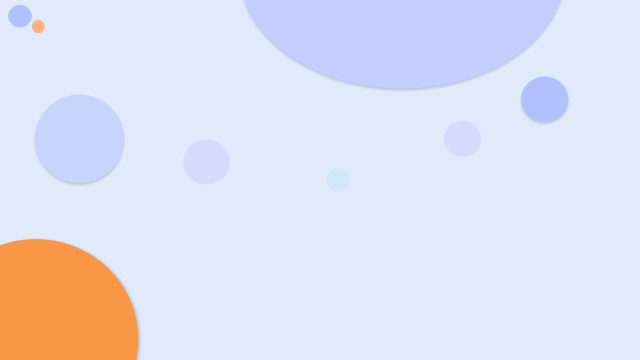
Reproduce this background procedurally as a Shadertoy shader.

```glsl
// Approximate signed distance to an axis-aligned ellipse
float ellipseDistance(vec2 p, vec2 radii) {
    float k = length(p / radii);
    return k * (k - 1.0) / max(length(p / (radii * radii)), 1e-4);
}

// Flat disc with a smooth edge, one pixel wide
vec3 paintDisc(vec3 base, vec2 p, vec2 center, vec2 radii, vec3 color) {
    float d = ellipseDistance(p - center, radii);
    return mix(base, color, clamp(0.5 - d * iResolution.y, 0.0, 1.0));
}

// Disc that casts a soft shadow, shifted by drop
vec3 paintRaisedDisc(vec3 base, vec2 p, vec2 center, vec2 radii, vec3 color, vec2 drop) {
    float d = ellipseDistance(p - center - drop, radii);
    float shadow = 0.4 * (1.0 - smoothstep(-0.007, 0.008, d));
    base = mix(base, vec3(0.52, 0.55, 0.62), shadow);
    return paintDisc(base, p, center, radii, color);
}

void mainImage(out vec4 fragColor, in vec2 fragCoord) {
    vec2 p = fragCoord / iResolution.y;

    vec3 paleBlue = vec3(0.878, 0.918, 0.982);
    vec3 periwinkle = vec3(0.769, 0.804, 1.0);
    vec3 skyBlue = vec3(0.686, 0.761, 1.0);
    vec3 softBlue = vec3(0.780, 0.835, 0.988);
    vec3 lilac = vec3(0.839, 0.859, 0.984);
    vec3 iceBlue = vec3(0.820, 0.906, 0.980);
    vec3 orange = vec3(0.976, 0.592, 0.275);
    vec3 peach = vec3(1.0, 0.690, 0.490);
    vec2 dropDown = vec2(0.0, -0.005);

    vec3 color = paleBlue;

    // Faint flat discs across the middle
    color = paintDisc(color, p, vec2(0.574, 0.550), vec2(0.0650, 0.0625), lilac);
    color = paintDisc(color, p, vec2(1.285, 0.6145), vec2(0.0520, 0.0495), lilac);
    color = paintDisc(color, p, vec2(0.940, 0.500), vec2(0.0331, 0.0313), iceBlue);

    // Small pair in the upper left corner
    color = paintDisc(color, p, vec2(0.0556, 0.955), vec2(0.0326, 0.0313), skyBlue);
    color = paintDisc(color, p, vec2(0.1065, 0.926), vec2(0.0178, 0.0183), peach);

    // Raised discs with shadows
    color = paintRaisedDisc(color, p, vec2(1.118, 1.083), vec2(0.4537, 0.3287), periwinkle, dropDown);
    color = paintRaisedDisc(color, p, vec2(0.221, 0.6146), vec2(0.1227), softBlue, dropDown);
    color = paintRaisedDisc(color, p, vec2(1.513, 0.7245), vec2(0.0652, 0.0627), skyBlue, dropDown);
    color = paintRaisedDisc(color, p, vec2(0.0995, 0.058), vec2(0.2847, 0.2778), orange, vec2(0.005, -0.002));

    fragColor = vec4(color, 1.0);
}
```
